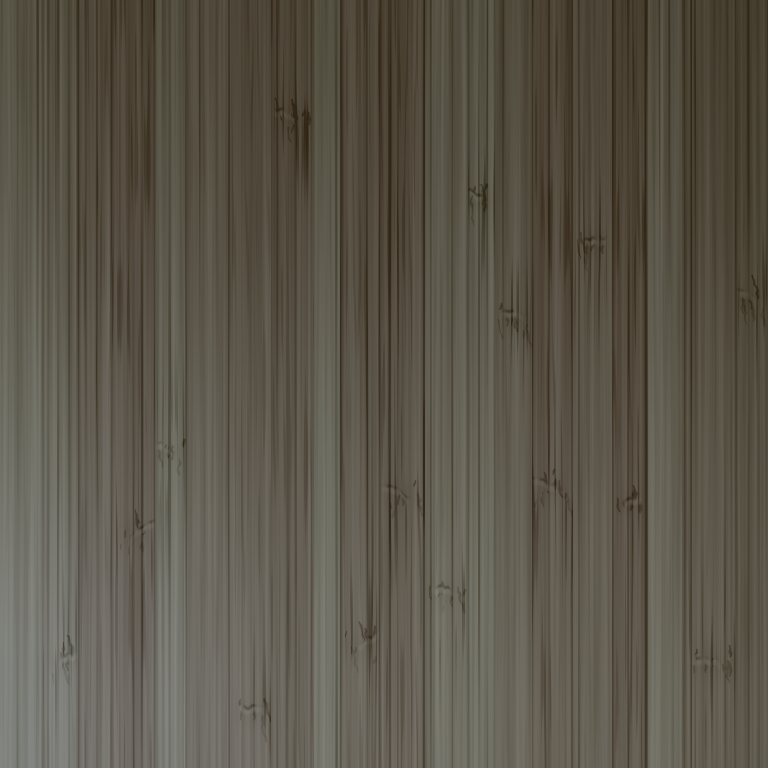
This texture is drawn by a WebGL 1 fragment shader. Its source:

```glsl
precision highp float;
uniform vec2 u_resolution;

const vec3 DARK_BROWN = vec3(0.190, 0.152, 0.087);
const vec3 PALE_GREY = vec3(0.488, 0.476, 0.436);
const vec3 OLIVE_TINT = vec3(-0.010, 0.010, 0.002);
const vec3 COOL_GLOW = vec3(0.000, 0.008, 0.030);
const float STRIP_COUNT = 20.0;
const float STRIP_JITTER = 0.40;
const float STRIP_CONTRAST = 0.19;
const float TOP_TONE = 0.40;
const float BOTTOM_TONE = 0.77;
const float GLOW = 0.20;
const float FIBRE_CONTRAST = 0.18;
const float PORE_CELLS = 95.0;
const float PORE_DEPTH = 0.44;
const float SPLINTER_DEPTH = 0.36;
const float KNOT_CHANCE = 0.62;
const float KNOT_DEPTH = 0.42;
const float KNOT_REACH = 0.09;

float hash(vec2 p) {
  vec3 q = fract(p.xyx * vec3(0.1031, 0.1030, 0.0973));
  q += dot(q, q.yzx + 33.33);
  return fract((q.x + q.y) * q.z);
}

float corner(vec2 cell, vec2 offset) {
  float angle = 6.2832 * hash(cell);
  return dot(vec2(cos(angle), sin(angle)), offset);
}

float gradientNoise(vec2 p) {
  vec2 i = floor(p), f = p - i;
  vec2 s = f * f * f * (f * (f * 6.0 - 15.0) + 10.0);
  vec2 e = vec2(1.0, 0.0);
  float low = mix(corner(i, f), corner(i + e, f - e), s.x);
  float high = mix(corner(i + e.yx, f - e.yx), corner(i + 1.0, f - 1.0), s.x);
  return mix(low, high, s.y);
}

float stripEdge(float id) {
  return id + STRIP_JITTER * (hash(vec2(id, 3.0)) - 0.5);
}

// Long thin dark lines, one per cell, fading in and out along the grain
float pores(vec2 uv, float px) {
  float cell = floor(uv.x * PORE_CELLS);
  float sum = 0.0;
  for (int k = -1; k <= 1; k++) {
    float id = cell + float(k);
    float h = hash(vec2(id, 11.0));
    float wobble = 0.0008 * gradientNoise(vec2(id * 3.7, uv.y * 2.0));
    float x = (id + hash(vec2(id, 7.0))) / PORE_CELLS + wobble;
    float width = mix(0.0005, 0.0015, h * h);
    float line = 1.0 - smoothstep(width * 0.4, width + px, abs(uv.x - x));
    float fade = smoothstep(-0.4, 0.25, gradientNoise(vec2(id * 5.3, uv.y * 1.6)));
    float strength = hash(vec2(id, 19.0));
    sum = max(sum, line * fade * strength * (0.4 + 0.6 * strength));
  }
  return sum;
}

// Broken gouges around a short pale ridge: x is shade, y is light
vec2 knot(vec2 p, float halfWidth, float id, float px) {
  p.x += 0.003 * gradientNoise(p * 130.0 + id * 3.1);
  float shade = 0.0;
  for (int k = 0; k < 8; k++) {
    vec2 key = vec2(id, float(k) + 40.0);
    float r = hash(key), s = hash(key + 50.0), t = hash(key + 90.0);
    vec2 d = p - vec2((t - 0.5) * 1.7 * halfWidth, (r - 0.55) * 0.046);
    d.x += 0.5 * d.y * (s - 0.5) + 20.0 * d.y * d.y * (r - 0.5);
    float len = mix(0.003, 0.015, s * s);
    float reach = length(vec2(d.x, max(abs(d.y) - len, 0.0)));
    float taper = 1.0 - 0.6 * smoothstep(0.0, len, abs(d.y));
    float width = mix(0.001, 0.0024, t) * taper;
    shade = max(shade, (1.0 - smoothstep(0.0, width + px, reach)) * (0.35 + 0.65 * r));
  }
  float lean = hash(vec2(id, 61.0)) - 0.5;
  float side = p.x - lean * halfWidth;
  float arch = p.y - 0.004 + 14.0 * side * side - 1.2 * lean * side;
  arch += 0.007 * gradientNoise(vec2(p.x * 110.0, id * 2.3));
  float patchy = smoothstep(-0.25, 0.25, gradientNoise(vec2(p.x * 90.0, id * 4.7)));
  float inside = 1.0 - smoothstep(0.25, 0.75, abs(side) / halfWidth);
  float rim = (1.0 - smoothstep(0.0, 0.0025 + px, abs(arch - 0.005))) * inside * patchy;
  float ridge = (1.0 - smoothstep(0.001, 0.005 + px, abs(arch))) * inside;
  float smudge = exp(-dot(p, p) / (halfWidth * halfWidth * 0.45));
  return vec2(max(shade * (1.0 - 0.7 * ridge), 0.8 * rim) + 0.14 * smudge, ridge);
}

void main() {
  vec2 uv = gl_FragCoord.xy / u_resolution;
  float px = 1.0 / u_resolution.x;

  // Strip lookup with uneven widths
  float q = uv.x * STRIP_COUNT;
  float id = floor(q);
  id += step(stripEdge(id + 1.0), q) - step(q, stripEdge(id));
  float left = stripEdge(id) / STRIP_COUNT, right = stripEdge(id + 1.0) / STRIP_COUNT;
  float seam = min(uv.x - left, right - uv.x);
  float character = hash(vec2(id, 29.0));

  // Broad light across the board
  float tone = mix(TOP_TONE, BOTTOM_TONE, smoothstep(-0.1, 1.0, 1.0 - uv.y));
  float glow = exp(-5.0 * dot(uv, uv));
  tone += GLOW * glow - 0.10 * smoothstep(0.75, 1.0, uv.x);
  tone += STRIP_CONTRAST * (character - 0.45);

  // Fibres at three widths
  vec2 grain = vec2(uv.x, uv.y + id * 7.3);
  float fibre = gradientNoise(grain * vec2(60.0, 0.6)) + 0.8 * gradientNoise(grain * vec2(160.0, 1.3))
    + 0.7 * gradientNoise(grain * vec2(330.0, 3.0));
  tone += FIBRE_CONTRAST * fibre;

  // Knot and the splinters that flare around it
  float hasKnot = step(hash(vec2(id, 71.0)), KNOT_CHANCE);
  vec2 p = uv - vec2(0.5 * (left + right), mix(0.06, 0.96, hash(vec2(id, 83.0))));
  float flare = hasKnot * exp(-p.y * p.y / (KNOT_REACH * KNOT_REACH));
  float streaky = max(flare, 0.5 * smoothstep(0.4, 0.1, character));
  float splinter = smoothstep(0.12, 0.40, gradientNoise(grain * vec2(240.0, 5.0) + 31.0));
  tone -= SPLINTER_DEPTH * splinter * (0.12 + 0.88 * streaky);
  vec2 marks = hasKnot * knot(p, 0.5 * (right - left), id, px);
  tone += 0.10 * marks.y - KNOT_DEPTH * marks.x;

  // Pores and seams
  tone -= PORE_DEPTH * pores(uv, px);
  tone -= 0.30 * hash(vec2(id, 97.0)) * (1.0 - smoothstep(0.0005, 0.002 + px, seam));

  vec3 colour = mix(DARK_BROWN, PALE_GREY, clamp(tone, 0.0, 1.1));
  colour += OLIVE_TINT * (character - 0.4) + COOL_GLOW * glow;
  gl_FragColor = vec4(colour, 1.0);
}
```
